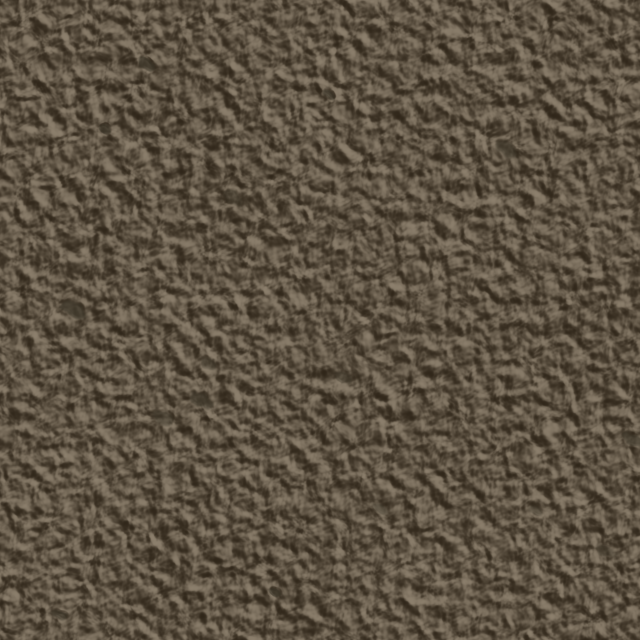
Write a Shadertoy shader that draws this texture.

```glsl
#define GRAIN_FREQ 45.0
#define OCTAVES 3
#define ROUGHNESS 0.46
#define RELIEF_STEP 0.0034
#define RELIEF_GAIN 2.7
#define CREST_GAIN 0.9
#define PIT_COUNT 16
#define PIT_SIZE 0.015
#define LIGHT_DIR normalize(vec2(0.58, 0.81))
#define SHADOW_COLOR vec3(0.180, 0.143, 0.094)
#define LIT_COLOR vec3(0.555, 0.505, 0.432)
#define PIT_COLOR vec3(0.225, 0.205, 0.155)

// Integer hash: two values in 0..1 per lattice cell
vec2 hash2(ivec2 cell) {
    uvec2 v = uvec2(cell) * 1664525u + 1013904223u;
    v.x += v.y * 1664525u;
    v.y += v.x * 1664525u;
    v ^= v >> 16u;
    v.x += v.y * 1664525u;
    v.y += v.x * 1664525u;
    v ^= v >> 16u;
    return vec2(v & 0xffffu) / 65535.0;
}

float cornerSlope(ivec2 cell, ivec2 corner, vec2 f) {
    return dot(hash2(cell + corner) * 2.0 - 1.0, f - vec2(corner));
}

float gradientNoise(vec2 p) {
    ivec2 cell = ivec2(floor(p));
    vec2 f = fract(p);
    vec2 u = f * f * f * (f * (f * 6.0 - 15.0) + 10.0);
    float low = mix(cornerSlope(cell, ivec2(0, 0), f), cornerSlope(cell, ivec2(1, 0), f), u.x);
    float high = mix(cornerSlope(cell, ivec2(0, 1), f), cornerSlope(cell, ivec2(1, 1), f), u.x);
    return mix(low, high, u.y);
}

// Scattered shallow hollows with ragged outlines
float pitMask(vec2 p) {
    float mask = 0.0;
    float ragged = 0.6 * gradientNoise(p * 70.0 + 31.0);
    for (int i = 0; i < PIT_COUNT; i++) {
        vec2 center = hash2(ivec2(i, 401));
        vec2 shape = hash2(ivec2(i, 733));
        vec2 q = p - center;
        q.y += 0.35 * q.x;
        float size = PIT_SIZE * mix(0.6, 1.2, shape.x);
        float dist = length(q * vec2(0.85, 1.3)) / size + ragged;
        float depth = mix(0.4, 1.0, shape.y);
        mask = max(mask, depth * (1.0 - smoothstep(0.65, 1.1, dist)));
    }
    return mask;
}

// Rough plaster height field
float surfaceHeight(vec2 p) {
    vec2 warp = vec2(gradientNoise(p * 28.0 + 7.0), gradientNoise(p * 28.0 + 53.0));
    vec2 q = (p + 0.008 * warp) * GRAIN_FREQ;
    float height = 0.0;
    float amplitude = 1.0;
    for (int i = 0; i < OCTAVES; i++) {
        height += amplitude * gradientNoise(q);
        q = mat2(0.8, 0.6, -0.6, 0.8) * q * 2.03 + 17.3;
        amplitude *= ROUGHNESS;
    }
    float pit = pitMask(p);
    return height * (1.0 - 0.75 * pit) - 0.22 * pit;
}

void mainImage(out vec4 fragColor, in vec2 fragCoord) {
    vec2 p = fragCoord / iResolution.y;

    // Side light from the slope, with brighter crests and darker hollows
    vec2 offset = LIGHT_DIR * RELIEF_STEP;
    float behind = surfaceHeight(p - offset);
    float ahead = surfaceHeight(p + offset);
    float shade = RELIEF_GAIN * (behind - ahead) + CREST_GAIN * 0.5 * (behind + ahead);

    // Faint broad unevenness
    shade += 0.25 * gradientNoise(p * 5.0 + 11.0);

    vec3 color = mix(SHADOW_COLOR, LIT_COLOR, 0.5 + 0.5 * tanh(shade));
    color = mix(color, PIT_COLOR, 0.65 * pitMask(p));
    fragColor = vec4(color, 1.0);
}
```
